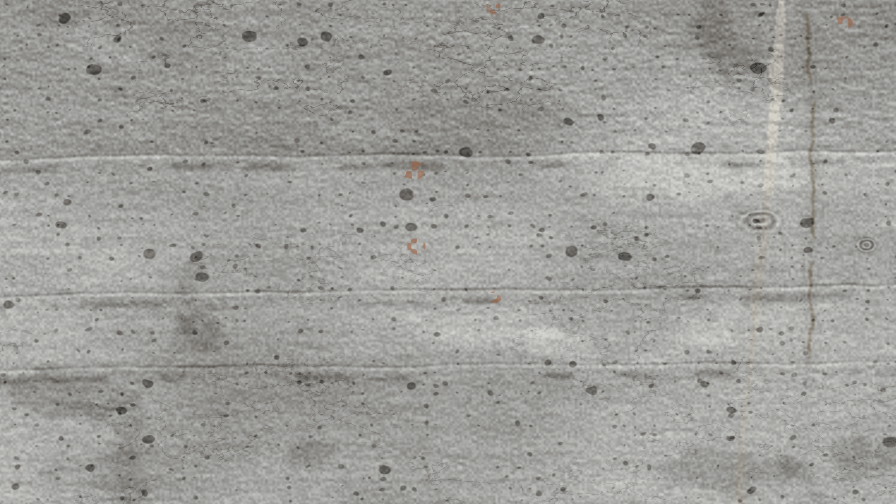
A Shadertoy shader for this texture:

```glsl
// Board-formed concrete wall: four rough planks, pale seams, pits, knots, stains and a drip.

const vec3 NEUTRAL = vec3(1.003, 1.003, 0.988);   // tint of pale cement
const vec3 WARM = vec3(1.02, 0.995, 0.95);        // tint of dark cement
const vec3 RUST = vec3(0.60, 0.38, 0.26);
const float RELIEF = 0.17;
const float SPECKLE = 0.12;
const float MOTTLE = 0.26;
const float TOP_TONE = 0.603;
const float DRIP_WIDTH = 0.012;
const float CRACK_X = 1.607;

// Seams from top to bottom: height at left, slope, ridge strength, tone step below
const vec4 SEAMS[3] = vec4[3](
    vec4(0.682, 0.007, 0.10, 0.050),
    vec4(0.408, 0.012, 0.10, 0.002),
    vec4(0.262, 0.008, 0.08, -0.028));

// Blotches: centre, half size
const vec4 DARK[8] = vec4[8](
    vec4(0.14, 0.21, 0.17, 0.05), vec4(0.25, 0.09, 0.13, 0.11),
    vec4(0.37, 0.44, 0.05, 0.07), vec4(0.42, 0.36, 0.06, 0.08),
    vec4(1.44, 0.07, 0.13, 0.05), vec4(1.67, 0.08, 0.10, 0.06),
    vec4(0.61, 0.09, 0.06, 0.03), vec4(1.43, 0.95, 0.05, 0.09));
const vec4 LIGHT[5] = vec4[5](
    vec4(1.37, 0.33, 0.13, 0.05), vec4(1.12, 0.31, 0.07, 0.03),
    vec4(0.20, 0.93, 0.16, 0.08), vec4(0.88, 0.35, 0.16, 0.04),
    vec4(1.40, 0.65, 0.20, 0.04));

// Knots: centre, half size
const vec4 KNOTS[2] = vec4[2](
    vec4(1.509, 0.562, 0.058, 0.033), vec4(1.720, 0.514, 0.025, 0.020));

float hash(vec2 p) {
    vec3 q = fract(p.xyx * 0.1031);
    q += dot(q, q.yzx + 33.33);
    return fract((q.x + q.y) * q.z);
}

float noise(vec2 p) {
    vec2 i = floor(p), f = fract(p);
    f = f * f * (3.0 - 2.0 * f);
    return mix(mix(hash(i), hash(i + vec2(1, 0)), f.x),
               mix(hash(i + vec2(0, 1)), hash(i + vec2(1, 1)), f.x), f.y);
}

float fbm(vec2 p) {
    float sum = 0.0, amp = 0.5;
    for (int i = 0; i < 5; i++) {
        sum += amp * noise(p);
        p = mat2(1.6, 1.2, -1.2, 1.6) * p + 17.3;
        amp *= 0.5;
    }
    return sum;
}

float height(vec2 p) {
    return 0.6 * noise(p * vec2(70, 130)) + 0.5 * noise(p * vec2(26, 60) + 9.0)
         + 0.4 * noise(p * 165.0 + 4.0);
}

// One round hole per chosen cell; returns coverage
float pits(vec2 p, float density, float chance, float pixel) {
    vec2 q = p * density, id = floor(q);
    vec2 centre = 0.3 + 0.4 * vec2(hash(id + 3.1), hash(id + 8.7));
    float radius = mix(0.08, 0.24, pow(hash(id + 21.0), 2.0));
    float d = length((fract(q) - centre) * vec2(0.85, 1.1)) - radius;
    float soft = pixel * density;
    return smoothstep(soft, -soft, d) * step(hash(id + 40.0), chance);
}

float blotch(vec2 p, vec4 b, float ragged) {
    return smoothstep(1.1, 0.45, length((p - b.xy) / b.zw) + 2.4 * (ragged - 0.48));
}

void mainImage(out vec4 fragColor, in vec2 fragCoord) {
    vec2 p = fragCoord / iResolution.y;
    float pixel = 1.0 / iResolution.y;
    float ragged = fbm(p * vec2(11, 15));
    float broad = fbm(p * vec2(2.2, 4.0) + 5.0);
    float tone = TOP_TONE + MOTTLE * (broad - 0.48);
    float rough = 0.75 + 0.4 * smoothstep(0.66, 0.72, p.y);

    // Planks and the ridges between them
    for (int i = 0; i < 3; i++) {
        vec4 s = SEAMS[i];
        float row = float(i) * 7.3;
        float d = p.y - s.x - s.y * p.x - 0.018 * (fbm(vec2(p.x * 5.0, row)) - 0.48);
        float worn = smoothstep(0.25, 0.6, noise(vec2(p.x * 9.0, row + 2.0)));
        float flakes = smoothstep(0.46, 0.62, fbm(vec2(p.x * 13.0, p.y * 30.0) + row));
        tone += s.w * smoothstep(0.006, -0.006, d);
        tone += s.z * (0.35 + 0.65 * worn) * smoothstep(0.004 + pixel, 0.0, abs(d));
        tone -= 0.13 * flakes * smoothstep(0.014, 0.0, abs(d + 0.018));
        tone -= 0.13 * (1.0 - 0.6 * worn) * smoothstep(0.003 + pixel, 0.0, abs(d - 0.006));
        tone -= 0.035 * smoothstep(0.04, 0.0, abs(d)) * ragged;
    }

    // Damp and chalky blotches
    for (int i = 0; i < 8; i++) tone -= 0.085 * blotch(p, DARK[i], ragged);
    for (int i = 0; i < 5; i++) tone += 0.055 * blotch(p, LIGHT[i], ragged);

    // Wood grain, grit and crumbled cracks
    tone += 0.05 * (noise(p * vec2(4, 110)) - 0.5);
    tone += RELIEF * rough * (height(p) - height(p + vec2(0.001, 0.004)));
    tone += SPECKLE * (noise(p * 210.0) - 0.5);
    float crumble = smoothstep(0.025, 0.0, abs(fbm(p * vec2(17, 36)) - 0.5));
    tone -= 0.12 * rough * crumble * smoothstep(0.5, 0.66, fbm(p * vec2(4, 6) + 31.0));

    // Knots with bent rings
    for (int i = 0; i < 2; i++) {
        float r = length((p - KNOTS[i].xy) / KNOTS[i].zw) + 0.9 * (ragged - 0.48);
        tone -= smoothstep(1.0, 0.5, r) * (0.075 + 0.10 * sin(r * 17.0));
    }

    // Pale drip and the brown crack beside it
    float wobble = fbm(vec2(p.y * 9.0, 3.0)) - 0.48;
    float dripX = 1.555 - 0.09 * (1.0 - p.y) + 0.02 * wobble;
    float drip = smoothstep(DRIP_WIDTH, 0.4 * DRIP_WIDTH, abs(p.x - dripX) + 0.02 * (ragged - 0.48));
    tone += 0.10 * drip * smoothstep(0.60, 0.76, p.y);
    float crackD = abs(p.x - CRACK_X - 0.05 * wobble);
    float crack = smoothstep(0.005 + pixel, 0.0, crackD) * smoothstep(0.26, 0.32, p.y);
    crack *= smoothstep(0.3, 0.6, noise(p * vec2(6, 22)));
    tone -= 0.13 * crack + 0.03 * smoothstep(0.03, 0.0, crackD);

    // Air holes, fine and coarse
    vec2 bent = p + 0.006 * (vec2(noise(p * 60.0), noise(p * 60.0 + 50.0)) - 0.5);
    tone -= 0.20 * pits(bent, 48.0, 0.22, pixel);
    tone -= 0.24 * pits(bent + 0.37, 19.0, 0.13, pixel);

    // Tint and rust specks
    tone = clamp(tone, 0.2, 0.82);
    vec3 colour = tone * mix(WARM, NEUTRAL, smoothstep(0.42, 0.64, tone));
    colour *= mix(vec3(1), vec3(1.05, 1.0, 0.90), 0.7 * crack + 0.3 * drip);
    float rust = pits(bent + 0.11, 7.0, 0.03, pixel) * smoothstep(0.45, 0.6, noise(p * 90.0));
    fragColor = vec4(mix(colour, RUST, 0.6 * rust), 1.0);
}
```
